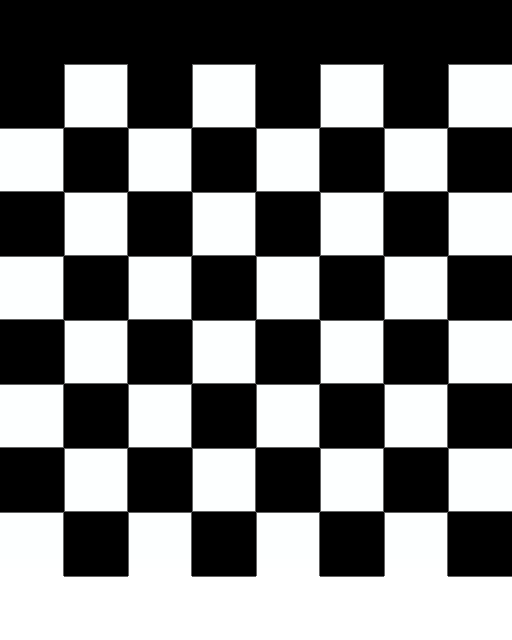
Reproduce this pattern procedurally as a Shadertoy shader.

```glsl
#define CELLS 8.0
#define WHITE_INSET 0.0095
#define INK vec3(0.0)
#define TILE_WHITE vec3(0.992, 1.0, 1.0)
#define BAND_WHITE vec3(1.0)

// Checkerboard with a solid white band below and a solid black band above
float isWhite(vec2 cell) {
    if (cell.y < 0.0) return 1.0;
    if (cell.y >= CELLS) return 0.0;
    float column = clamp(cell.x, 0.0, CELLS - 1.0);
    return 1.0 - mod(column + cell.y, 2.0);
}

// Distance to the nearest colour change, positive inside white
float whiteDistance(vec2 p) {
    vec2 cell = floor(p);
    vec2 local = p - cell - 0.5;
    vec2 side = vec2(local.x < 0.0 ? -1.0 : 1.0, local.y < 0.0 ? -1.0 : 1.0);
    vec2 gap = 0.5 - abs(local);
    float own = isWhite(cell);
    float edge = 0.5;
    if (isWhite(cell + vec2(side.x, 0.0)) != own) edge = min(edge, gap.x);
    if (isWhite(cell + vec2(0.0, side.y)) != own) edge = min(edge, gap.y);
    return (own > 0.5 ? edge : -edge) - WHITE_INSET;
}

void mainImage(out vec4 fragColor, in vec2 fragCoord) {
    // Square cells span the width; the board is centred vertically
    float pixel = CELLS / iResolution.x;
    vec2 p = (fragCoord - 0.5 * iResolution.xy) * pixel + 0.5 * CELLS;

    // Tiles are faintly cool, the lower band is pure white
    vec3 white = mix(BAND_WHITE, TILE_WHITE, smoothstep(0.0, 0.4, p.y));
    float coverage = clamp(whiteDistance(p) / pixel + 0.5, 0.0, 1.0);
    fragColor = vec4(mix(INK, white, coverage), 1.0);
}
```
